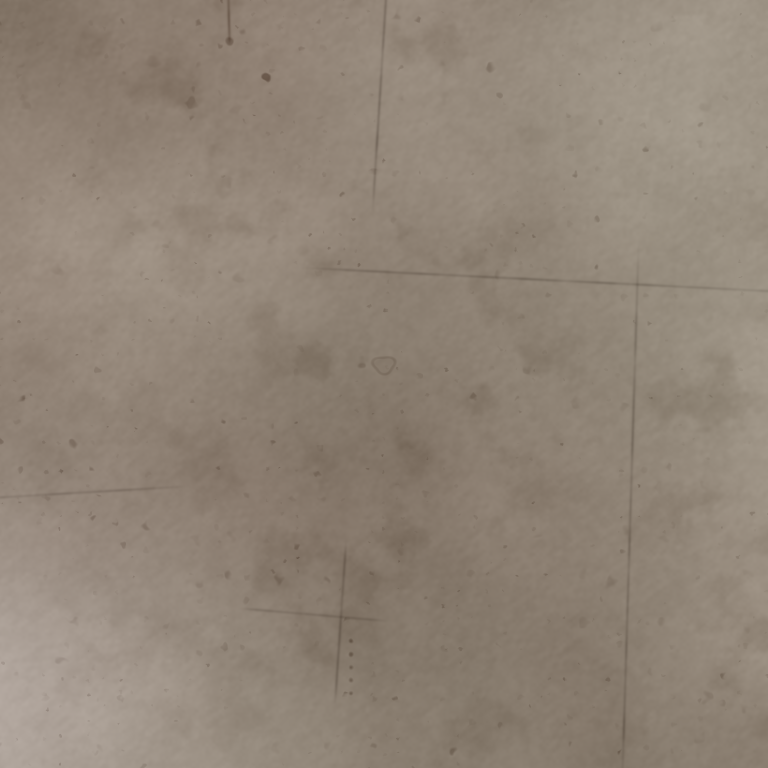
Write a three.js fragment shader that draws this texture.

```glsl
// Draws an aged, stained plaster wall with faint seams, specks and uneven light.
varying vec2 vUv;

const vec3 PLASTER = vec3(0.558, 0.510, 0.457);
const vec3 LIGHT_TINT = vec3(1.0, 1.03, 1.05);
const vec3 WARM_SHIFT = vec3(0.006, -0.003, -0.003);
const vec3 COOL_SHIFT = vec3(-0.006, 0.005, 0.000);
const vec3 GLOW_SHIFT = vec3(0.003, 0.000, 0.018);
const vec3 STAIN_LOSS = vec3(0.042, 0.044, 0.046);
const vec3 SPECK_LOSS = vec3(0.17, 0.18, 0.18);
const vec3 SEAM_LOSS = vec3(0.085, 0.084, 0.080);
const float LIGHT_GAIN = 1.28;
const float MOTTLE = 0.085;
const float GRAIN = 0.023;
const float SEAM_WIDTH = 0.0021;
const int SPECK_LAYERS = 3;

float hash(vec2 p) {
  return fract(sin(dot(p, vec2(127.1, 311.7))) * 43758.5453);
}

float noise(vec2 p) {
  vec2 cell = floor(p);
  vec2 f = fract(p);
  f = f * f * (3.0 - 2.0 * f);
  float low = mix(hash(cell), hash(cell + vec2(1.0, 0.0)), f.x);
  float high = mix(hash(cell + vec2(0.0, 1.0)), hash(cell + vec2(1.0)), f.x);
  return mix(low, high, f.y);
}

float fbm(vec2 p) {
  float sum = 0.0;
  float gain = 0.5;
  for (int i = 0; i < 5; i++) {
    sum += gain * noise(p);
    p = mat2(1.6, 1.2, -1.2, 1.6) * p + 7.3;
    gain *= 0.5;
  }
  return sum;
}

// Soft round pool, 1 at its centre.
float pool(vec2 p, vec2 centre, vec2 size) {
  vec2 d = (p - centre) / size;
  return exp(-dot(d, d));
}

// Thin hand-drawn line that fades towards both ends.
float seam(vec2 p, vec2 a, vec2 b) {
  vec2 span = b - a;
  float along = dot(p - a, span) / dot(span, span);
  float dist = length(p - a - span * clamp(along, 0.0, 1.0));
  float ends = smoothstep(-0.01, 0.15, along) * smoothstep(1.01, 0.85, along);
  float wear = 0.4 + 0.8 * noise(p * 38.0);
  return exp(-dist * dist / (SEAM_WIDTH * SEAM_WIDTH)) * ends * wear;
}

// Filled dot with a ragged soft edge.
float blot(vec2 p, vec2 centre, float radius) {
  float ragged = radius * (0.7 + 0.6 * noise(p * 160.0));
  return smoothstep(ragged + 0.002, ragged - 0.002, length(p - centre));
}

// Sparse clustered specks, smaller and more frequent in each layer.
float specks(vec2 p) {
  float sum = 0.0;
  float scale = 18.0;
  for (int i = 0; i < SPECK_LAYERS; i++) {
    vec2 q = p * scale + float(i) * 19.7;
    vec2 cell = floor(q);
    vec2 centre = 0.3 + 0.4 * vec2(hash(cell + 3.1), hash(cell + 8.7));
    float radius = mix(0.03, 0.10, hash(cell + 5.3));
    vec2 ragged = vec2(noise(q * 6.0), noise(q * 6.0 + 40.0)) - 0.5;
    vec2 d = fract(q) - centre + 0.18 * ragged;
    float chance = 0.05 + 0.35 * smoothstep(0.4, 0.8, noise(cell * 0.23 + 11.0));
    float strength = 0.12 + 0.45 * pow(hash(cell + 6.1), 3.0);
    sum += step(hash(cell + 1.9), chance) * strength * smoothstep(radius + 0.08, radius - 0.03, length(d));
    scale *= 1.7;
  }
  return sum;
}

void main() {
  vec2 p = vUv;

  // Broad light and shade
  float glow = pool(p, vec2(-0.04, 0.08), vec2(0.26, 0.25));
  float tone = 0.110 * glow;
  tone += 0.046 * pool(p, vec2(0.80, 0.88), vec2(0.38, 0.34));
  tone += 0.044 * pool(p, vec2(1.02, 0.45), vec2(0.18, 0.40));
  tone += 0.040 * pool(p, vec2(0.15, 0.68), vec2(0.27, 0.15));
  tone += 0.028 * pool(p, vec2(0.25, 0.02), vec2(0.30, 0.13));
  tone -= 0.045 * pool(p, vec2(0.0, 1.0), vec2(0.26, 0.18));
  tone -= 0.034 * pool(p, vec2(0.42, 0.42), vec2(0.24, 0.26));
  tone -= 0.026 * pool(p, vec2(0.72, 0.15), vec2(0.30, 0.25));
  tone *= LIGHT_GAIN;

  // Mottling and soft paper-like grain
  tone += MOTTLE * (fbm(p * 6.0) - 0.48);
  vec2 slanted = mat2(0.8, -0.6, 0.6, 0.8) * p;
  tone += GRAIN * (noise(slanted * vec2(100.0, 150.0)) - 0.5);
  tone += 0.5 * GRAIN * (noise(p * 230.0) - 0.5);
  vec3 colour = PLASTER + tone * LIGHT_TINT + GLOW_SHIFT * glow;

  // Warm upper left, greenish right, drifting hue
  float hue = fbm(p * 3.0 + 21.0) - 0.5;
  colour += WARM_SHIFT * (pool(p, vec2(0.1, 0.9), vec2(0.4)) - hue);
  colour += COOL_SHIFT * (pool(p, vec2(0.95, 0.65), vec2(0.35)) + hue);

  // Cloudy stains
  float stain = smoothstep(0.50, 0.80, fbm(p * 17.0 + 4.0));
  colour -= STAIN_LOSS * stain * (0.3 + noise(p * 4.0));

  // Seams
  float seams = seam(p, vec2(0.505, 1.04), vec2(0.485, 0.72)) * 1.4;
  seams += seam(p, vec2(0.38, 0.652), vec2(1.08, 0.617));
  seams += seam(p, vec2(0.832, 0.70), vec2(0.809, -0.06));
  seams += seam(p, vec2(-0.04, 0.350), vec2(0.25, 0.367)) * 0.8;
  seams += seam(p, vec2(0.31, 0.208), vec2(0.51, 0.191)) * 0.8;
  seams += seam(p, vec2(0.451, 0.30), vec2(0.436, 0.08));
  colour -= SEAM_LOSS * seams;

  // Specks, a drip, a column of dots and a faint ring
  float marks = specks(p) + 0.9 * blot(p, vec2(0.347, 0.90), 0.0055);
  marks += 0.7 * seam(p, vec2(0.297, 1.02), vec2(0.299, 0.94)) + 0.6 * blot(p, vec2(0.299, 0.947), 0.005);
  for (int i = 0; i < 5; i++) {
    marks += 0.7 * blot(p, vec2(0.457, 0.165 - 0.017 * float(i)), 0.0024);
  }
  vec2 r = (p - vec2(0.5, 0.525)) * vec2(0.9, 1.15);
  float rim = length(r) - 0.0125 - 0.0018 * sin(3.0 * atan(r.y, r.x) - 0.2);
  marks += 0.26 * smoothstep(0.0032, 0.0004, abs(rim)) + 0.08 * smoothstep(0.002, -0.002, rim);
  colour -= SPECK_LOSS * min(marks, 1.0);

  gl_FragColor = vec4(colour, 1.0);
}
```
